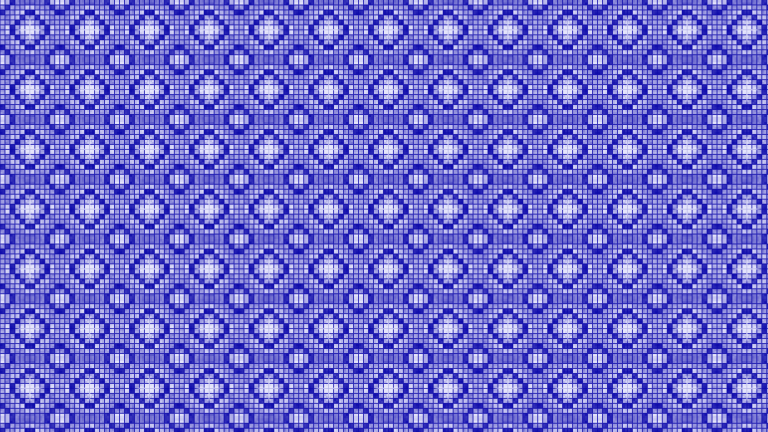
This pattern is drawn by a Shadertoy shader. Its source:

```glsl
// Blue mosaic of small square tiles: stepped diamonds alternate with little
// flowers. Each repeat is folded into one mirrored quarter of 6 by 6 tiles,
// whose tones come from the stepped distance to the two motif centres.

float hash(vec2 p) {
    vec3 q = fract(vec3(p.xyx) * 0.1031);
    q += dot(q, q.yzx + 33.33);
    return fract((q.x + q.y) * q.z);
}

// Tone of one tile, counted outwards from the flower centre
float tileTone(vec2 tile) {
    float flower = tile.x + tile.y;
    float diamond = 10.0 - flower;

    float tone = 0.72;
    if (tile.y < 0.5) tone = 0.46;                     // darker band between flowers
    else if (tile.y < 1.5) tone = 0.64;
    if (diamond < 4.5) tone = 0.80;                    // pale halo
    if (diamond < 2.5) tone = 0.90 - 0.14 * diamond;   // heart, shaded to its rim
    if (flower < 1.5) tone = 0.86 - 0.12 * flower;     // flower core
    tone += 0.30 * (hash(tile + 7.0) - 0.5);

    bool ring = abs(diamond - 3.0) < 0.5 || abs(flower - 2.0) < 0.5;
    return ring ? 0.02 + 0.16 * hash(tile + 19.0) : tone;
}

vec3 mosaic(vec2 p) {
    vec2 repeatId = floor(p + 0.5);
    vec2 local = p - repeatId;
    vec2 folded = abs(local) * 12.0;
    vec2 tile = min(floor(folded), 5.0);
    vec2 inTile = folded - tile;

    // Tile tone with fine glaze flecks and slight change between repeats
    float tone = tileTone(tile);
    tone += 0.14 * (hash(floor(folded * 2.0) + 41.0) - 0.5);
    tone += 0.08 * (hash(repeatId * 13.0 + floor(local * 12.0) + 200.0) - 0.5);

    // Seams; tiles on the flower row join across the mirror line
    vec2 edge = 0.5 - abs(inTile - 0.5);
    if (tile.y < 0.5) edge.y = 1.0 - inTile.y;
    vec2 face = smoothstep(0.05, 0.15, edge);
    tone *= mix(0.22, 1.0, face.x * face.y);

    // Bright cross through the heart of each diamond
    vec2 heart = 6.0 - folded;
    vec2 line = 1.0 - smoothstep(0.08, 0.22, heart);
    vec2 reach = 1.0 - smoothstep(1.5, 3.0, heart.yx);
    tone += 0.55 * max(line.x * reach.x, line.y * reach.y);

    return mix(vec3(0.05, 0.035, 0.667), vec3(0.9, 0.9, 0.985), clamp(tone, 0.0, 1.0));
}

void mainImage(out vec4 fragColor, in vec2 fragCoord) {
    // Average a 4 by 4 grid of samples to smooth every edge
    vec3 color = vec3(0.0);
    for (int i = 0; i < 16; i++) {
        vec2 offset = (vec2(i % 4, i / 4) + 0.5) / 4.0 - 0.5;
        vec2 pos = (fragCoord + offset * 0.85) / iResolution.y;
        color += mosaic(vec2(pos.x, 1.0 - pos.y) * 7.23);
    }
    fragColor = vec4(color / 16.0, 1.0);
}
```
